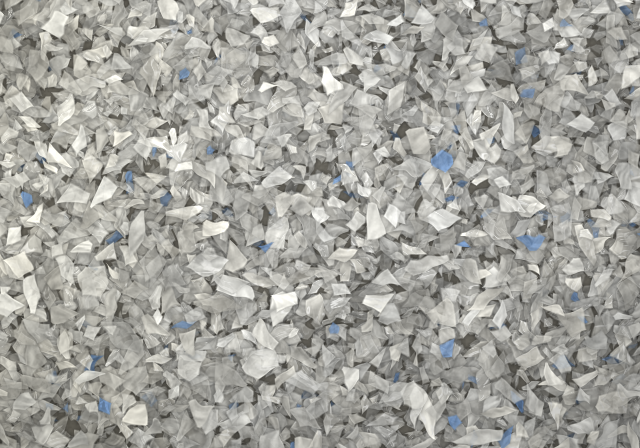
Write a Shadertoy shader that draws this texture.

```glsl
// A heap of translucent plastic flakes, pale grey with a few blue chips.
// Jittered grids of warped polygons are stacked from dark and deep to light;
// each flake has a crease, crumpled glints, a lit rim and a contact shadow.

const int LAYERS = 9;
const int SIDES = 4;
const float TAU = 6.2831853;
const vec3 GAP_COLOR = vec3(0.38, 0.37, 0.34);
const vec3 WARM_TINT = vec3(1.015, 1.005, 0.96);
const vec3 COOL_TINT = vec3(1.0, 1.003, 0.985);
const vec3 BLUE_TINT = vec3(0.52, 0.68, 0.92);
const vec3 GLINT_COLOR = vec3(0.93, 0.93, 0.92);

// Integer hash: three values from 0 to 1
vec3 hash3(ivec3 cell) {
    uvec3 v = uvec3(cell) * 1664525u + 1013904223u;
    v.x += v.y * v.z; v.y += v.z * v.x; v.z += v.x * v.y;
    v ^= v >> 16u;
    v.x += v.y * v.z; v.y += v.z * v.x; v.z += v.x * v.y;
    return vec3(v >> 8u) / 16777216.0;
}

// Smooth noise: three independent values from 0 to 1
vec3 noise3(vec2 p, int seed) {
    ivec2 i = ivec2(floor(p));
    vec2 f = fract(p);
    f = f * f * (3.0 - 2.0 * f);
    vec3 a = hash3(ivec3(i, seed));
    vec3 b = hash3(ivec3(i + ivec2(1, 0), seed));
    vec3 c = hash3(ivec3(i + ivec2(0, 1), seed));
    vec3 d = hash3(ivec3(i + ivec2(1, 1), seed));
    return mix(mix(a, b, f.x), mix(c, d, f.x), f.y);
}

vec2 rotate(vec2 p, float angle) {
    float c = cos(angle), s = sin(angle);
    return vec2(c * p.x - s * p.y, s * p.x + c * p.y);
}

// Irregular polygon: half-planes with uneven directions and offsets
float shardDistance(vec2 q, vec2 seed, float radius) {
    float d = length(q) - 1.7 * radius;
    for (int k = 0; k < SIDES; k++) {
        vec2 jitter = fract(seed * (17.0 + 29.0 * float(k)));
        float angle = TAU * (float(k) + 0.8 * jitter.x) / float(SIDES);
        float offset = radius * mix(0.4, 1.25, jitter.y);
        d = max(d, dot(q, vec2(cos(angle), sin(angle))) - offset);
    }
    return d;
}

// Surface of one flake; q is in units of its radius, rim is 1 at the edge
vec3 flakeColor(vec2 q, float rim, float depth, vec3 look, int seed) {
    vec2 extra = fract(look.xy * vec2(91.0, 57.0));
    float tone = mix(0.60, 0.765, depth) + 0.25 * (look.x - 0.5);
    float crease = q.y + (extra.x - 0.5) + 0.35 * q.x;
    tone += 0.14 * (extra.y - 0.5) * q.x;
    tone += 0.14 * (extra.x - 0.5) * smoothstep(-0.12, 0.12, crease);

    vec3 crumple = noise3(vec2(1.4 * q.x, 2.3 * q.y + q.x), seed);
    tone += 0.20 * (crumple.x - 0.5);
    tone += 0.07 * rim * smoothstep(-0.3, 0.8, q.x + q.y);

    vec3 color = tone * mix(COOL_TINT, WARM_TINT, extra.y);
    float ridge = 1.0 - abs(2.0 * crumple.y - 1.0);
    float shiny = smoothstep(0.4, 0.9, extra.x) * smoothstep(0.45, 0.7, crumple.z);
    return mix(color, GLINT_COLOR, 0.85 * shiny * smoothstep(0.6, 0.95, ridge));
}

// Lays one grid of flakes over the colour below
vec3 addLayer(vec3 below, vec2 p, int layer, float softness) {
    float depth = float(layer) / float(LAYERS - 1);
    vec3 setup = hash3(ivec3(layer, 71, 13));
    float cellSize = mix(0.040, 0.069, setup.x);
    p = rotate(p, TAU * setup.y) / cellSize + 40.0 * setup.z;
    p += 0.20 * (noise3(2.2 * p, layer + 200).xy - 0.5);
    float soft = softness / cellSize;
    ivec2 home = ivec2(floor(p));
    vec3 color = below;

    for (int y = -1; y <= 1; y++)
    for (int x = -1; x <= 1; x++) {
        ivec2 cell = home + ivec2(x, y);
        vec3 place = hash3(ivec3(cell, layer));
        vec3 shape = hash3(ivec3(cell, layer + 50));
        vec3 look = hash3(ivec3(cell, layer + 100));
        bool blue = look.z < 0.026;
        float radius = mix(0.17, 0.44, shape.z) * (blue ? 0.7 : 1.0);

        vec2 q = rotate(p - vec2(cell) - place.xy, TAU * place.z);
        q *= vec2(0.78, 1.25);
        float d = shardDistance(q, shape.xy, radius);
        color *= 1.0 - 0.16 * exp(-max(d, 0.0) / 0.07);
        if (d > soft) continue;

        float rim = smoothstep(-0.10, -0.02, d);
        vec3 surface = flakeColor(q / radius, rim, depth, look, cell.x * 7 + cell.y);
        if (blue) surface *= BLUE_TINT;
        float opacity = mix(0.45, 0.95, look.y);
        color = mix(color, surface, opacity * smoothstep(soft, -soft, d));
    }
    return color;
}

void mainImage(out vec4 fragColor, in vec2 fragCoord) {
    vec2 p = fragCoord / iResolution.y;
    vec2 uv = fragCoord / iResolution.xy;
    float softness = max(1.0 / iResolution.y, 0.0023);

    vec3 color = GAP_COLOR;
    for (int layer = 0; layer < LAYERS; layer++)
        color = addLayer(color, p, layer, softness);

    // Fine grain and uneven heaping
    color += 0.03 * (noise3(p * 240.0, 7).x - 0.5);
    color *= 1.0 + 0.13 * (noise3(p * 11.0, 8).x - 0.5) + 0.08 * (noise3(p * 4.0, 9).x - 0.5);

    // Lamp light that fades to the edges and lower right
    vec2 fromLamp = uv - vec2(0.42, 0.68);
    color *= 1.15 - 0.36 * dot(fromLamp, fromLamp);
    color *= mix(vec3(1.0), WARM_TINT, 0.5 * smoothstep(0.5, 0.0, uv.x));
    fragColor = vec4(clamp(color, 0.0, 1.0), 1.0);
}
```
